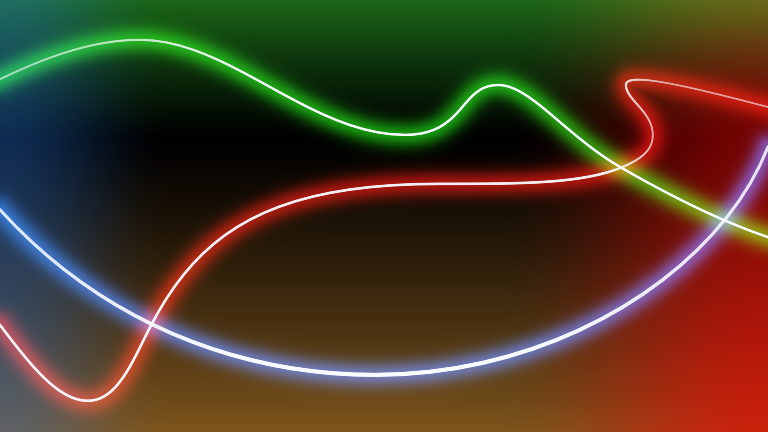
Reproduce this background procedurally as a WebGL 1 fragment shader.

```glsl
precision highp float;
// Three glowing ribbons (green, red, blue) sweep over a dark backdrop lit from its four sides.
// Each ribbon is a chain of cubic Bezier arcs; the distance to it shapes a soft
// coloured halo and a thin white core. The canvas is measured as 16 by 9 cells.

uniform vec2 u_resolution;

const vec2 GRID = vec2(16.0, 9.0);
const int STEPS = 20;              // straight pieces per arc
const float HALO_RADIUS = 0.27;
const float HORIZON = 6.1;         // darkest height of the backdrop
const float FADE_POWER = 1.2;

const vec3 TOP_GREEN = vec3(0.10, 0.40, 0.09);
const vec3 FLOOR_BROWN = vec3(0.49, 0.33, 0.11);
const vec3 LEFT_BLUE = vec3(0.055, 0.17, 0.32);
const vec3 RIGHT_RED = vec3(1.0, 0.03, 0.02);

const vec3 GREEN_HALO = vec3(0.08, 0.58, 0.05);
const vec3 RED_HALO = vec3(0.62, 0.05, 0.04);
const vec3 BLUE_HALO = vec3(0.10, 0.30, 0.68);
const vec3 CORE_WHITE = vec3(0.97, 0.98, 1.0);

float segmentDistance(vec2 p, vec2 a, vec2 b) {
  vec2 ab = b - a;
  float t = clamp(dot(p - a, ab) / max(dot(ab, ab), 1e-6), 0.0, 1.0);
  return length(p - a - ab * t);
}

vec2 bezier(vec2 a, vec2 b, vec2 c, vec2 d, float t) {
  float s = 1.0 - t;
  return s * s * s * a + 3.0 * s * s * t * b + 3.0 * s * t * t * c + t * t * t * d;
}

float arcDistance(vec2 p, vec2 a, vec2 b, vec2 c, vec2 d) {
  float nearest = 100.0;
  vec2 previous = a;
  for (int i = 1; i <= STEPS; i++) {
    vec2 next = bezier(a, b, c, d, float(i) / float(STEPS));
    nearest = min(nearest, segmentDistance(p, previous, next));
    previous = next;
  }
  return nearest;
}

float greenDistance(vec2 p) {
  vec2 crest = vec2(2.92, 8.17), dip = vec2(8.44, 6.19);
  vec2 hump = vec2(10.38, 7.23), slope = vec2(12.92, 5.52);
  float d = arcDistance(p, vec2(0.0, 7.35), vec2(1.04, 7.85), vec2(1.98, 8.17), crest);
  d = min(d, arcDistance(p, crest, vec2(4.79, 8.17), vec2(6.46, 6.19), dip));
  d = min(d, arcDistance(p, dip, vec2(9.69, 6.19), vec2(9.58, 7.23), hump));
  d = min(d, arcDistance(p, hump, vec2(11.04, 7.23), vec2(11.77, 6.19), slope));
  return min(d, arcDistance(p, slope, vec2(13.96, 4.92), vec2(15.0, 4.4), vec2(16.0, 4.06)));
}

float redDistance(vec2 p) {
  vec2 trough = vec2(1.83, 0.65), rise = vec2(3.15, 2.23), shelf = vec2(9.17, 5.17);
  vec2 bend = vec2(12.92, 5.5), bulge = vec2(13.6, 6.19), hook = vec2(13.04, 7.23);
  float d = arcDistance(p, vec2(0.0, 2.23), vec2(0.63, 1.4), vec2(1.21, 0.65), trough);
  d = min(d, arcDistance(p, trough, vec2(2.46, 0.65), vec2(2.77, 1.5), rise));
  d = min(d, arcDistance(p, rise, vec2(4.17, 4.17), vec2(5.63, 5.17), shelf));
  d = min(d, arcDistance(p, shelf, vec2(10.83, 5.17), vec2(12.08, 5.17), bend));
  d = min(d, arcDistance(p, bend, vec2(13.44, 5.71), vec2(13.6, 5.92), bulge));
  d = min(d, arcDistance(p, bulge, vec2(13.6, 6.67), vec2(13.04, 6.92), hook));
  return min(d, arcDistance(p, hook, vec2(13.04, 7.5), vec2(14.17, 7.25), vec2(16.0, 6.77)));
}

float blueDistance(vec2 p) {
  vec2 base = vec2(7.81, 1.19);
  float d = arcDistance(p, vec2(0.0, 4.63), vec2(2.08, 2.33), vec2(4.9, 1.19), base);
  return min(d, arcDistance(p, base, vec2(11.67, 1.19), vec2(15.0, 3.38), vec2(16.0, 5.94)));
}

vec3 backdrop(vec2 p) {
  float above = max(p.y - HORIZON, 0.0) / (GRID.y - HORIZON);
  float below = max(HORIZON - p.y, 0.0) / HORIZON;
  vec3 color = TOP_GREEN * pow(above, FADE_POWER) + FLOOR_BROWN * pow(below, FADE_POWER);

  // Side lights veil the vertical gradient and add their own colour.
  float left = 1.0 - smoothstep(0.0, 3.6, p.x);
  float right = smoothstep(10.4, GRID.x, p.x);
  float depth = 1.0 - p.y / GRID.y;
  float redLevel = mix(0.30, 0.46, smoothstep(0.0, 0.35, depth)) + 0.16 * smoothstep(0.3, 1.0, depth);
  color *= (1.0 - 0.35 * left) * (1.0 - 0.65 * right * smoothstep(0.0, 0.35, depth));
  return color + LEFT_BLUE * left + RIGHT_RED * redLevel * right;
}

// Screens the halo over the colour, then lays the core on top.
vec3 addRibbon(vec3 color, float d, vec3 halo, float halfWidth, float opacity) {
  float reach = d / HALO_RADIUS;
  float pixel = GRID.y / u_resolution.y;
  color = 1.0 - (1.0 - color) * (1.0 - halo * exp(-reach * reach));
  float core = 1.0 - smoothstep(halfWidth - 0.5 * pixel, halfWidth + 0.5 * pixel, d);
  return mix(color, CORE_WHITE, core * opacity);
}

void main() {
  vec2 p = gl_FragCoord.xy / u_resolution * GRID;
  float greenStart = smoothstep(0.0, 6.5, p.x);
  float redEnd = smoothstep(12.4, 14.0, p.x);
  float blueMiddle = 1.0 - smoothstep(2.0, 8.5, abs(p.x - 8.0));

  vec3 color = backdrop(p);
  color = addRibbon(color, greenDistance(p), GREEN_HALO, mix(0.02, 0.026, greenStart), mix(0.6, 1.0, greenStart));
  color = addRibbon(color, redDistance(p), RED_HALO, mix(0.028, 0.018, redEnd), mix(0.95, 0.6, redEnd));
  color = addRibbon(color, blueDistance(p), BLUE_HALO, mix(0.032, 0.044, blueMiddle), mix(0.85, 1.0, blueMiddle));
  gl_FragColor = vec4(color, 1.0);
}
```
